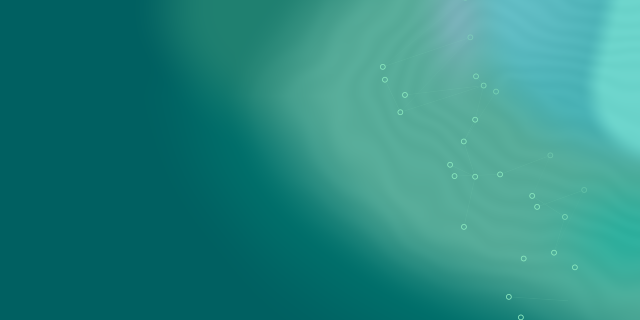
Write a WebGL 2 fragment shader that draws this background.

```glsl
#version 300 es
precision highp float;
// Deep teal background with a soft sage glow, cyan light and a mint lobe at the right.
// Colours are layered through smooth distance fields, textured by noise-bent contours;
// a loop scatters linked rings along a diagonal band.
#define NODE_COUNT 26
#define RING_RADIUS 0.0075
#define STROKE 0.0032
#define SCATTER 0.20
#define LINK_ALPHA 0.24
#define CONTOUR_STRENGTH 0.007

uniform vec2 u_resolution;
out vec4 outColor;

const vec3 DEEP_TEAL = vec3(0.0, 0.376, 0.38);
const vec3 HALO_TEAL = vec3(0.0, 0.44, 0.42);
const vec3 FOREST    = vec3(0.12, 0.50, 0.44);
const vec3 SAGE      = vec3(0.34, 0.675, 0.60);
const vec3 EMERALD   = vec3(0.16, 0.69, 0.62);
const vec3 CYAN      = vec3(0.27, 0.69, 0.70);
const vec3 SKY       = vec3(0.38, 0.74, 0.77);
const vec3 LAVENDER  = vec3(0.50, 0.70, 0.75);
const vec3 MINT      = vec3(0.42, 0.83, 0.795);
const vec3 RING      = vec3(0.53, 0.90, 0.74);

float hash(float n) {
  return fract(sin(n * 127.1) * 43758.55);
}

vec2 gradientAt(vec2 cell) {
  float angle = 6.2832 * hash(dot(cell, vec2(1.0, 57.0)));
  return vec2(cos(angle), sin(angle));
}

float gradientNoise(vec2 p) {
  vec2 i = floor(p), f = fract(p);
  vec2 u = f * f * f * (f * (f * 6.0 - 15.0) + 10.0);
  vec2 e = vec2(1.0, 0.0);
  float low = mix(dot(gradientAt(i), f), dot(gradientAt(i + e.xy), f - e.xy), u.x);
  float high = mix(dot(gradientAt(i + e.yx), f - e.yx), dot(gradientAt(i + e.xx), f - e.xx), u.x);
  return mix(low, high, u.y);
}

float segmentDistance(vec2 p, vec2 a, vec2 b) {
  vec2 ab = b - a;
  return length(p - a - ab * clamp(dot(p - a, ab) / dot(ab, ab), 0.0, 1.0));
}

// 1 inside the inner distance, falling smoothly to 0 at the outer one
float glow(float d, float inner, float outer) {
  return 1.0 - smoothstep(inner, outer, d);
}

float gaussian(vec2 p, vec2 center, vec2 size) {
  vec2 q = (p - center) / size;
  return exp(-dot(q, q));
}

// Distance to a slanted bar, tightened across its axis and along the top
float sageDistance(vec2 p) {
  vec2 q = p - vec2(1.6, 0.75);
  vec2 axis = vec2(0.928, -0.371);
  float along = dot(q, axis);
  float across = 1.2 * dot(q, vec2(-axis.y, axis.x));
  return length(vec2(along - clamp(along, 0.0, 0.54), across)) + 0.5 * max(p.y - 0.7, 0.0);
}

vec3 background(vec2 p) {
  float warp = gradientNoise(p * 3.0);
  float d = sageDistance(p) + 0.025 * warp;
  vec3 color = mix(DEEP_TEAL, HALO_TEAL, glow(d, 0.85, 1.25));
  color = mix(color, FOREST, glow(distance(p, vec2(0.885, 1.0)) + 0.03 * warp, 0.22, 0.48));
  float sage = glow(d, 0.58, 0.95);
  color = mix(color, SAGE, sage);
  color = mix(color, EMERALD, 0.9 * gaussian(p, vec2(1.97, 0.26), vec2(0.21, 0.17)));

  // Cyan light in the upper right, brightest toward its left rim
  vec3 light = mix(CYAN, SKY, gaussian(p, vec2(1.58, 0.98), vec2(0.28, 0.25)));
  color = mix(color, light, glow(distance(p, vec2(2.0, 1.05)), 0.42, 0.64));
  color = mix(color, LAVENDER, 0.8 * gaussian(p, vec2(1.43, 0.95), vec2(0.085, 0.18)));
  float lobe = segmentDistance(p, vec2(2.08, 0.73), vec2(2.16, 1.06));
  color = mix(color, MINT, glow(lobe, 0.19, 0.27));

  // Fine flowing contours
  float flow = sin(75.0 * d + 9.0 * warp + 4.0 * gradientNoise(p * 7.0));
  return color + CONTOUR_STRENGTH * flow * sage;
}

// Ring centre in xy, opacity in z: fainter toward the upper right
vec3 node(int i) {
  float n = float(i);
  float offset = 2.0 * hash(n + 3.7) - 1.0;
  vec2 spine = mix(vec2(1.29, 0.92), vec2(1.80, 0.10), (n + 0.5) / float(NODE_COUNT));
  return vec3(spine + SCATTER * offset * vec2(0.83, 0.55), mix(0.85, 0.3, smoothstep(0.1, 0.9, offset)));
}

float strokeMask(float d, float width, float pixel) {
  return (1.0 - smoothstep(-0.5, 0.5, (d - 0.5 * width) / pixel)) * min(1.0, width / pixel);
}

void main() {
  float pixel = 1.0 / u_resolution.y;
  vec2 p = gl_FragCoord.xy * pixel;
  vec3 color = background(p);

  // Linked rings; each link joins a node to one a few steps ahead
  float rings = 0.0, links = 0.0;
  for (int i = 0; i < NODE_COUNT; i++) {
    vec3 a = node(i);
    vec3 b = node(i + 1 + int(3.0 * hash(float(i) + 21.3)));
    float shown = step(0.35, hash(float(i) + 40.9));
    float link = strokeMask(segmentDistance(p, a.xy, b.xy), 0.5 * STROKE, pixel);
    float ring = strokeMask(abs(distance(p, a.xy) - RING_RADIUS), STROKE, pixel);
    links = max(links, shown * a.z * link);
    rings = max(rings, a.z * ring);
  }
  color = mix(color, RING, max(rings, LINK_ALPHA * links));
  outColor = vec4(color, 1.0);
}
```
